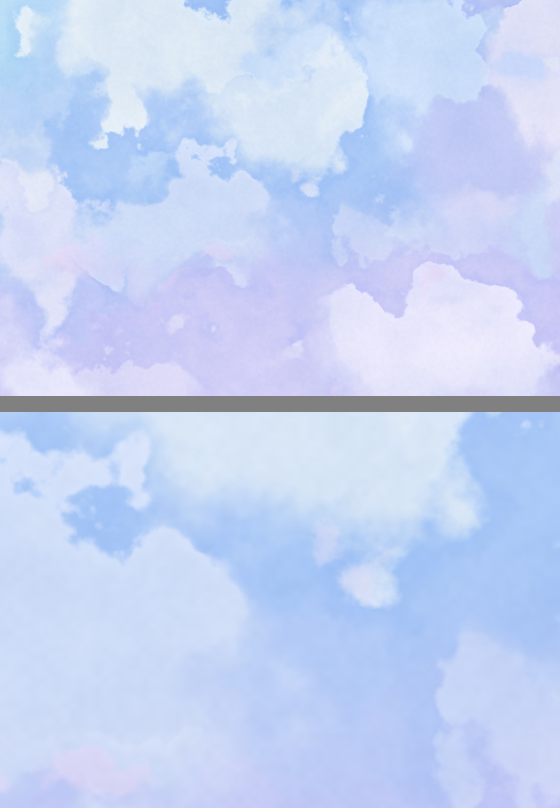
Top: the whole. Bottom: its middle third, enlarged.
Reproduce this background procedurally as a Shadertoy shader.

```glsl
float hash(vec2 p) {
    vec3 q = fract(p.xyx * vec3(0.1031, 0.1030, 0.0973));
    q += dot(q, q.yzx + 33.33);
    return fract((q.x + q.y) * q.z);
}

float noise(vec2 p) {
    vec2 cell = floor(p), f = fract(p);
    f = f * f * (3.0 - 2.0 * f);
    return mix(mix(hash(cell), hash(cell + vec2(1, 0)), f.x),
               mix(hash(cell + vec2(0, 1)), hash(cell + vec2(1, 1)), f.x), f.y);
}

float fbm(vec2 p) {
    float sum = 0.0, amp = 0.46;
    for (int i = 0; i < 6; i++) {
        sum += amp * noise(p);
        p = mat2(1.6, 1.2, -1.2, 1.6) * p + 17.3;
        amp *= 0.56;
    }
    return sum;
}

// Cloud of thin paint: ragged rim, crisp in places and bled out in others
vec3 wash(vec3 paper, vec2 p, float rough, vec2 centre, vec2 radii, vec3 tint, float strength) {
    float inside = 1.0 - length((p - centre) / radii) + rough * 0.09 / radii.y;
    float bleed = smoothstep(0.25, 0.65, noise(p * 7.0 + centre * 19.0));
    float cover = smoothstep(0.0, mix(0.016, 0.12, bleed) / radii.y, inside);
    float pooled = smoothstep(-0.035 / radii.y, 0.0, inside) * (1.0 - cover) * (1.0 - bleed);
    float paleRim = (1.0 - smoothstep(0.0, 0.04 / radii.y, inside)) * (1.0 - bleed);
    paper -= vec3(0.045, 0.03, 0.003) * pooled * strength;
    return mix(paper, tint + 0.02 * paleRim, cover * strength);
}

void mainImage(out vec4 fragColor, in vec2 fragCoord) {
    vec2 uv = fragCoord / iResolution.y;
    vec2 warp = vec2(fbm(uv * 4.5 + 3.1), fbm(uv * 4.5 + 41.7)) - 0.5;
    vec2 p = uv + 0.34 * warp;
    float rough = fbm(uv * 16.0 + 7.0) - 0.5;

    vec3 blue = vec3(0.67, 0.79, 0.965);
    vec3 periwinkle = vec3(0.75, 0.79, 0.96);
    vec3 lilac = vec3(0.81, 0.805, 0.965);
    vec3 pink = vec3(0.88, 0.81, 0.95);
    vec3 sky = vec3(0.80, 0.875, 0.97);
    vec3 cream = vec3(0.885, 0.925, 0.96);
    vec3 mist = vec3(0.895, 0.895, 0.97);

    // Ground: lilac below, blue above, periwinkle to the upper right
    float height = smoothstep(0.22, 0.55, p.y - 0.18 * (p.x - 0.7));
    vec3 upper = mix(blue, periwinkle, smoothstep(0.9, 1.2, p.x));
    vec3 col = mix(lilac, upper, height);
    col = mix(col, vec3(0.73, 0.87, 0.965), smoothstep(0.35, 0.0, p.x) * smoothstep(0.65, 0.9, p.y));

    // Layered translucent washes, deep and pale in turn
    for (int i = 0; i < 30; i++) {
        float k = float(i);
        vec2 centre = vec2(fract(k * 0.618 + 0.15) * 1.414, hash(vec2(k, 5.0)));
        float high = smoothstep(0.25, 0.6, centre.y);
        vec3 deep = mix(vec3(0.775, 0.76, 0.955), vec3(0.63, 0.765, 0.96), high);
        vec3 pale = mix(mist, sky, high);
        float size = mix(0.06, 0.15, hash(vec2(k, 9.0)));
        vec2 radii = size * vec2(1.3, 0.9);
        col = wash(col, p, rough, centre, radii, i % 3 == 0 ? deep : pale, 0.48);
    }

    // Pale clouds
    col = wash(col, p, rough, vec2(0.46, 0.88), vec2(0.40, 0.19), cream, 0.9);
    col = wash(col, p, rough, vec2(1.03, 0.82), vec2(0.24, 0.22), sky + 0.01, 0.85);
    col = wash(col, p, rough, vec2(0.66, 0.68), vec2(0.22, 0.19), mix(cream, sky, 0.2), 0.85);
    col = wash(col, p, rough, vec2(1.42, 0.78), vec2(0.21, 0.36), mist, 0.9);
    col = wash(col, p, rough, vec2(1.31, 0.43), vec2(0.21, 0.11), sky, 0.75);
    col = wash(col, p, rough, vec2(0.44, 0.40), vec2(0.25, 0.19), mix(sky, mist, 0.45), 0.8);
    col = wash(col, p, rough, vec2(0.06, 0.43), vec2(0.24, 0.22), mix(sky, mist, 0.85), 0.85);
    col = wash(col, p, rough, vec2(1.06, 0.10), vec2(0.35, 0.18), mist + 0.015, 0.9);
    col = wash(col, p, rough, vec2(0.06, 0.07), vec2(0.19, 0.18), mist + 0.02, 0.9);

    // Small glazes over the clouds: pink and violet low, blue and cream high
    for (int i = 0; i < 26; i++) {
        float k = float(i);
        vec2 centre = vec2(fract(k * 0.618 + 0.4) * 1.414, hash(vec2(k, 23.0)));
        float high = smoothstep(0.4, 0.7, centre.y);
        vec3 tint = i % 2 == 0 ? mix(pink, cream, high) : mix(lilac, blue + 0.03, high);
        float size = mix(0.03, 0.085, hash(vec2(k, 31.0)));
        col = wash(col, p, rough, centre, size * vec2(1.2, 1.0), tint, 0.42);
    }

    // Mottled pigment and paper grain
    col += vec3(0.10, 0.065, 0.02) * (fbm(uv * 6.0 + 60.0) - 0.5);
    col += vec3(0.035, 0.025, 0.008) * rough;
    col += 0.014 * (noise(uv * 150.0) - 0.5);

    fragColor = vec4(clamp(col, 0.0, 1.0), 1.0);
}
```
